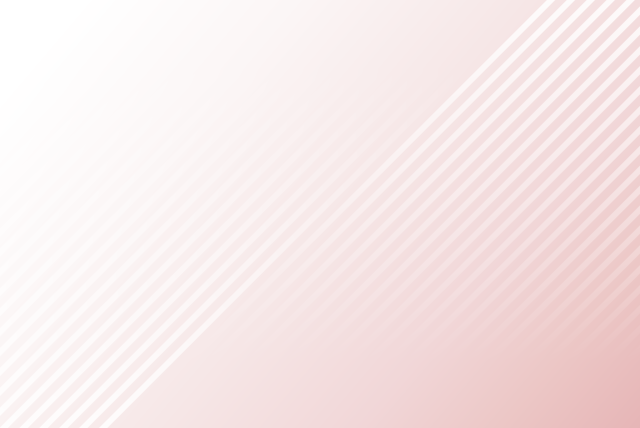
This background is drawn by a WebGL 1 fragment shader. Its source:

```glsl
precision highp float;

uniform vec2 u_resolution;

// Background ramp, from the upper left to the lower right corner
const vec3 WHITE = vec3(1.0);
const vec3 MIST = vec3(0.985, 0.963, 0.963);
const vec3 BLUSH = vec3(0.965, 0.905, 0.905);
const vec3 PINK = vec3(0.945, 0.840, 0.845);
const vec3 SALMON = vec3(0.925, 0.780, 0.775);
const vec3 ROSE = vec3(0.902, 0.710, 0.715);
const float RAMP_TILT = 0.85;      // weight of the vertical in the ramp

// Diagonal stripes, in units of canvas height
const float STRIPE_PERIOD = 0.0465;
const float STRIPE_DUTY = 0.42;    // lit part of each period
const float STRIPE_ORIGIN = 1.241; // diagonal position of one stripe centre
const float SET_BORDER = 1.264;    // divides the lower and upper sets
const float FADE_LENGTH = 0.84;
const float STRIPE_STRENGTH = 0.85;

float ramp(float from, float to, float t) {
  return clamp((t - from) / (to - from), 0.0, 1.0);
}

vec3 backgroundColor(float t) {
  vec3 color = mix(WHITE, MIST, ramp(0.08, 0.30, t));
  color = mix(color, BLUSH, ramp(0.30, 0.52, t));
  color = mix(color, PINK, ramp(0.52, 0.72, t));
  color = mix(color, SALMON, ramp(0.72, 0.86, t));
  return mix(color, ROSE, ramp(0.86, 1.0, t));
}

// Coverage of the repeated stripes at a diagonal position
float stripeMask(float diagonal, float softness) {
  float cell = fract((diagonal - STRIPE_ORIGIN) / STRIPE_PERIOD + 0.5) - 0.5;
  float edge = (abs(cell) - 0.5 * STRIPE_DUTY) * STRIPE_PERIOD;
  return 1.0 - smoothstep(-softness, softness, edge);
}

void main() {
  vec2 p = gl_FragCoord.xy / u_resolution.y;
  float aspect = u_resolution.x / u_resolution.y;
  float depth = 1.0 - p.y;

  // Soft tinted ramp
  float t = (p.x + RAMP_TILT * depth) / (aspect + RAMP_TILT);
  vec3 color = backgroundColor(t);

  // Two stripe sets: one fades upward, the other downward
  float diagonal = p.x + depth;
  float fadeDistance = diagonal < SET_BORDER ? p.y : depth;
  float fade = clamp(1.0 - fadeDistance / FADE_LENGTH, 0.0, 1.0);
  float mask = stripeMask(diagonal, 1.0 / u_resolution.y);
  color = mix(color, WHITE, STRIPE_STRENGTH * fade * mask);

  gl_FragColor = vec4(color, 1.0);
}
```
